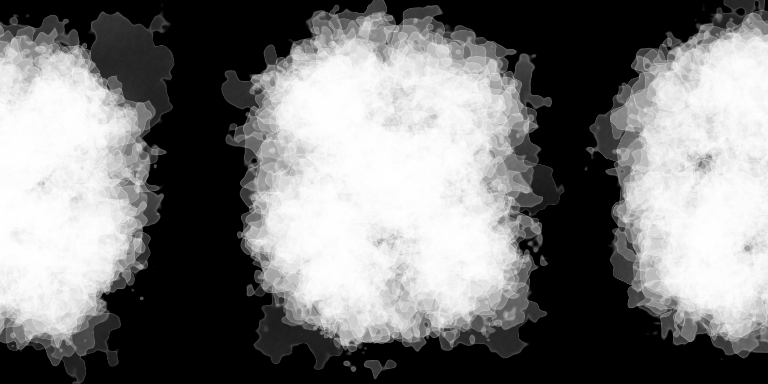
Write a Shadertoy shader that draws this background.

```glsl
// Three pale clusters on black, each a pile of translucent torn flakes.
// Every flake is a disc whose rim is eroded by noise and edged by a thin
// bright line; overlapping flakes build up to white at the cluster cores.

const int   FLAKES       = 210;
const float MIN_RADIUS   = 0.055;
const float MAX_RADIUS   = 0.115;
const float TEAR_DEPTH   = 0.085;  // how far noise moves a flake outline
const float TEAR_SCALE   = 19.0;
const float GRAIN_SCALE  = 150.0;
const float FLAKE_ALPHA  = 0.225;
const float RIM_ALPHA    = 0.13;
const float RIM_WIDTH    = 0.0035;
const float INSET        = 0.085;  // keeps flake centres inside the outline
const float SQUARENESS   = 0.72;   // 1 is an ellipse, 0 is a box
const float SPREAD       = 0.54;   // 0.5 is an even spread of flakes

// Cluster: centre xy, half extents zw, in canvas heights
const vec4 CLUSTERS[3] = vec4[3](
    vec4(0.00, 0.510, 0.390, 0.415),
    vec4(1.03, 0.525, 0.400, 0.440),
    vec4(2.02, 0.515, 0.430, 0.430));
const vec2 GAPS = vec2(0.55, 1.51);

// Faint stray flakes: centre xy, radius, alpha
const int STRAYS = 7;
const vec4 STRAY[STRAYS] = vec4[STRAYS](
    vec4(0.33, 0.80, 0.145, 0.17),
    vec4(0.17, 0.13, 0.110, 0.13),
    vec4(0.70, 0.75, 0.095, 0.17),
    vec4(1.29, 0.16, 0.090, 0.18),
    vec4(0.77, 0.15, 0.080, 0.12),
    vec4(1.92, 0.89, 0.120, 0.15),
    vec4(1.36, 0.50, 0.075, 0.12));

float hash(vec2 p)
{
    vec3 q = fract(vec3(p.xyx) * 0.1031);
    q += dot(q, q.yzx + 33.33);
    return fract((q.x + q.y) * q.z);
}

float noise(vec2 p)
{
    vec2 cell = floor(p), f = fract(p);
    f = f * f * (3.0 - 2.0 * f);
    float low  = mix(hash(cell), hash(cell + vec2(1, 0)), f.x);
    float high = mix(hash(cell + vec2(0, 1)), hash(cell + vec2(1, 1)), f.x);
    return mix(low, high, f.y);
}

// Opacity of one torn flake
float flake(vec2 p, vec2 centre, float radius, float alpha, float seed)
{
    float reach = length(p - centre) - radius;
    if (reach > TEAR_DEPTH) return 0.0;

    vec2 q = p * TEAR_SCALE + seed * vec2(7.31, 3.77);
    float tear = 0.72 * noise(q) + 0.28 * noise(q * 2.7 + 19.0);
    float d = reach + TEAR_DEPTH * (2.0 * tear - 1.0);

    float soft = 1.5 / iResolution.y;
    float inside = smoothstep(soft, -soft, d);
    float rim = exp(-abs(d + RIM_WIDTH) / RIM_WIDTH);
    float cloud = 0.75 + 0.5 * noise(q * 0.45 + 51.0);
    return inside * (alpha * cloud + RIM_ALPHA * rim);
}

// Random point inside a rounded box, as an offset from its centre
vec2 scatter(float seed, vec2 halfSize)
{
    float angle = 6.28318 * hash(vec2(seed, 3.7));
    float rho = pow(hash(vec2(seed, 11.3)), SPREAD);
    vec2 dir = vec2(cos(angle), sin(angle));
    return rho * halfSize * sign(dir) * pow(abs(dir), vec2(SQUARENESS));
}

void mainImage(out vec4 fragColor, in vec2 fragCoord)
{
    vec2 p = fragCoord / iResolution.xy * vec2(2.0, 1.0);
    int id = int(step(GAPS.x, p.x) + step(GAPS.y, p.x));
    vec4 cluster = CLUSTERS[id];
    float dark = 1.0;  // share of the black ground still showing

    // Piled flakes
    for (int i = 0; i < FLAKES; i++) {
        float seed = float(i + id * FLAKES) + 1.0;
        vec2 centre = cluster.xy + scatter(seed, cluster.zw - INSET);
        float radius = mix(MIN_RADIUS, MAX_RADIUS, hash(vec2(seed, 23.9)));
        dark *= 1.0 - flake(p, centre, radius, FLAKE_ALPHA, seed);
    }

    // Strays around the rims
    for (int i = 0; i < STRAYS; i++) {
        vec4 s = STRAY[i];
        dark *= 1.0 - flake(p, s.xy, s.z, s.w, float(i) + 900.0);
    }

    // Fine paper grain, strongest in the mid greys
    float light = 1.0 - dark;
    light += 0.16 * light * dark * (noise(p * GRAIN_SCALE) - 0.5);
    fragColor = vec4(vec3(clamp(light, 0.0, 1.0)), 1.0);
}
```
